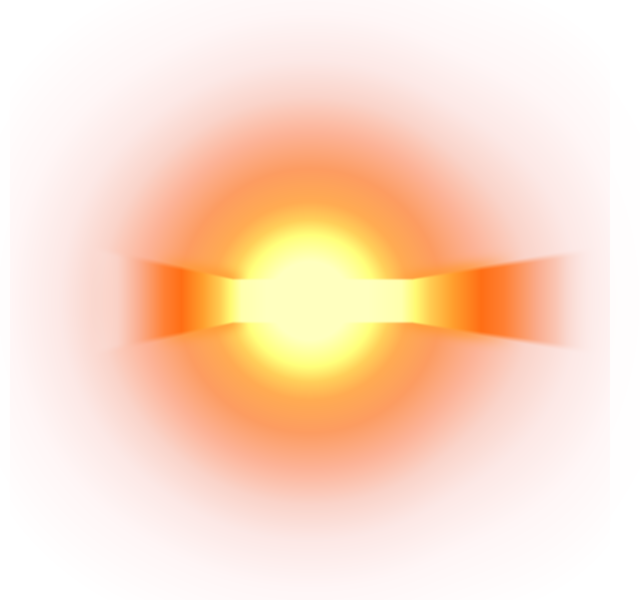
Write a WebGL 2 fragment shader that draws this background.

```glsl
#version 300 es
precision highp float;

uniform vec2 u_resolution;
out vec4 fragColor;

const int STOPS = 10;
const vec2 CENTER = vec2(-0.0167, -0.0015);
const vec3 WHITE = vec3(1.0);
const vec3 MANTLE_ORANGE = vec3(1.0, 0.60, 0.20);

// Colour stops: rgb and position
const vec4 GLOW[STOPS] = vec4[STOPS](
  vec4(1.0, 1.0, 0.75, 0.065), vec4(1.0, 1.0, 0.48, 0.11),
  vec4(1.0, 0.81, 0.35, 0.135), vec4(1.0, 0.67, 0.32, 0.165),
  vec4(0.99, 0.61, 0.38, 0.22), vec4(0.99, 0.70, 0.59, 0.28),
  vec4(0.98, 0.83, 0.79, 0.34), vec4(0.99, 0.91, 0.90, 0.40),
  vec4(1.0, 0.965, 0.965, 0.48), vec4(1.0, 1.0, 1.0, 0.60));

const vec4 BEAM[STOPS] = vec4[STOPS](
  vec4(1.0, 1.0, 0.75, 0.20), vec4(1.0, 1.0, 0.68, 0.32),
  vec4(1.0, 0.98, 0.45, 0.37), vec4(1.0, 0.80, 0.32, 0.42),
  vec4(1.0, 0.62, 0.18, 0.50), vec4(1.0, 0.43, 0.08, 0.60),
  vec4(1.0, 0.50, 0.20, 0.68), vec4(0.98, 0.68, 0.56, 0.80),
  vec4(0.98, 0.83, 0.79, 0.90), vec4(0.99, 0.92, 0.91, 1.0));

vec3 ramp(vec4 stops[STOPS], float t) {
  vec3 color = stops[0].rgb;
  for (int i = 1; i < STOPS; i++) {
    float start = stops[i - 1].w;
    float blend = clamp((t - start) / (stops[i].w - start), 0.0, 1.0);
    color = mix(color, stops[i].rgb, blend);
  }
  return color;
}

// Radial halo, slightly wider toward the sides
vec3 halo(vec2 p) {
  float stretch = p.x > 0.0 ? 0.05 : 0.02;
  float radius = length(p) - stretch * smoothstep(0.2, 0.5, abs(p.x));
  return ramp(GLOW, radius);
}

// Flared horizontal beam with a soft orange mantle
vec3 addBeam(vec3 base, vec2 p) {
  float reach = p.x > 0.0 ? 0.476 : 0.357;
  float along = abs(p.x) / reach;
  float halfHeight = max(0.036, 0.008 + 0.078 * along);
  float edge = abs(p.y) - halfHeight;

  float mantle = exp(-pow(max(edge, 0.0) / 0.016, 2.0));
  mantle *= smoothstep(0.27, 0.40, along) * (1.0 - smoothstep(0.5, 0.75, along));
  vec3 color = mix(base, MANTLE_ORANGE, 0.75 * mantle);

  float softness = mix(0.003, 0.007, smoothstep(0.3, 0.9, along));
  float body = 1.0 - smoothstep(-softness, softness, edge);
  body *= 1.0 - smoothstep(0.85, 1.03, along);
  return mix(color, ramp(BEAM, along), body);
}

// Square panel around the light; the margins stay almost white
vec3 framePanel(vec3 color, float x, float pixel) {
  float inside = 1.0 - smoothstep(-pixel, pixel, abs(x) - 0.5);
  return mix(WHITE, color, mix(0.2, 1.0, inside));
}

void main() {
  vec2 p = (gl_FragCoord.xy - 0.5 * u_resolution) / u_resolution.y - CENTER;
  vec3 color = addBeam(halo(p), p);
  color = framePanel(color, p.x, 0.7 / u_resolution.y);
  fragColor = vec4(color, 1.0);
}
```
